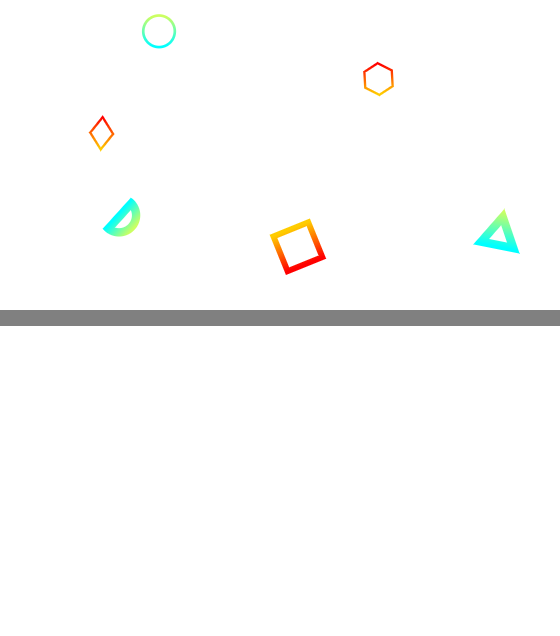
Top, the full canvas; bottom, a detail of the centre.
Write a WebGL 1 fragment shader that draws this background.

```glsl
precision highp float;

uniform vec2 u_resolution;

// Lengths are in percent of the canvas height
#define PAPER vec3(1.0)
#define RED vec3(1.0, 0.0, 0.0)
#define AMBER vec3(1.0, 0.8, 0.0)
#define CYAN vec3(0.0, 1.0, 1.0)
#define LIME vec3(0.8, 1.0, 0.38)
#define THIN 0.75
#define MEDIUM 1.9
#define THICK 2.7
#define GRADIENT_CONTRAST 1.15

const float TAU = 6.2831853;

// Local frame whose up axis leans clockwise by tilt
vec2 toLocal(vec2 p, vec2 center, float tilt) {
    float c = cos(tilt), s = sin(tilt);
    vec2 d = p - center;
    return vec2(c * d.x - s * d.y, s * d.x + c * d.y);
}

// Distances, negative inside, with sharp inset corners
float circleDist(vec2 q, float radius) {
    return length(q) - radius;
}

float squareDist(vec2 q, float halfSide) {
    return max(abs(q.x), abs(q.y)) - halfSide;
}

float diamondDist(vec2 q, vec2 halfAxes) {
    return (dot(abs(q), halfAxes.yx) - halfAxes.x * halfAxes.y) / length(halfAxes);
}

float polygonDist(vec2 q, float sides, float apothem) {
    float sector = TAU / sides;
    float angle = mod(atan(q.x, q.y), sector) - 0.5 * sector;
    return length(q) * cos(angle) - apothem;
}

float domeDist(vec2 q, float radius, float base) {
    return max(circleDist(q, radius), base - q.y);
}

// Smooth coverage of a band lying just inside the outline
float outline(float dist, float width) {
    float band = abs(dist + 0.5 * width) - 0.5 * width;
    float pixel = 100.0 / u_resolution.y;
    return clamp(0.5 - band / pixel, 0.0, 1.0);
}

vec3 ramp(vec3 bottom, vec3 top, float y, float low, float high) {
    float t = (y - low) / (high - low);
    return mix(bottom, top, clamp((t - 0.5) * GRADIENT_CONTRAST + 0.5, 0.0, 1.0));
}

void main() {
    vec2 p = 100.0 * gl_FragCoord.xy / u_resolution.y;
    vec3 color = PAPER;

    // Ring
    vec2 q = toLocal(p, vec2(51.3, 89.9), 0.0);
    color = mix(color, ramp(CYAN, LIME, q.y, -5.5, 5.5),
                outline(circleDist(q, 5.52), THIN * 1.15));

    // Hexagon
    q = toLocal(p, vec2(122.1, 74.5), -0.055);
    color = mix(color, ramp(AMBER, RED, q.y, -5.5, 5.5),
                outline(polygonDist(q, 6.0, 4.8), THIN));

    // Diamond
    q = toLocal(p, vec2(32.8, 57.0), 0.06);
    color = mix(color, ramp(AMBER, RED, q.y, -5.85, 5.85),
                outline(diamondDist(q, vec2(4.15, 5.85)), THIN));

    // Half disc
    q = toLocal(p, vec2(38.4, 30.55), 2.307);
    color = mix(color, ramp(CYAN, LIME, q.y, -1.0, 6.85),
                outline(domeDist(q, 6.85, -1.0), THICK));

    // Square
    q = toLocal(p, vec2(96.1, 20.4), -0.385);
    color = mix(color, ramp(RED, AMBER, q.y, -7.0, 7.0),
                outline(squareDist(q, 7.0), MEDIUM));

    // Triangle
    q = toLocal(p, vec2(161.0, 24.0), 0.196);
    color = mix(color, ramp(CYAN, LIME, q.y, -4.4, 8.8),
                outline(polygonDist(q, 3.0, 4.4), THICK));

    gl_FragColor = vec4(color, 1.0);
}
```
